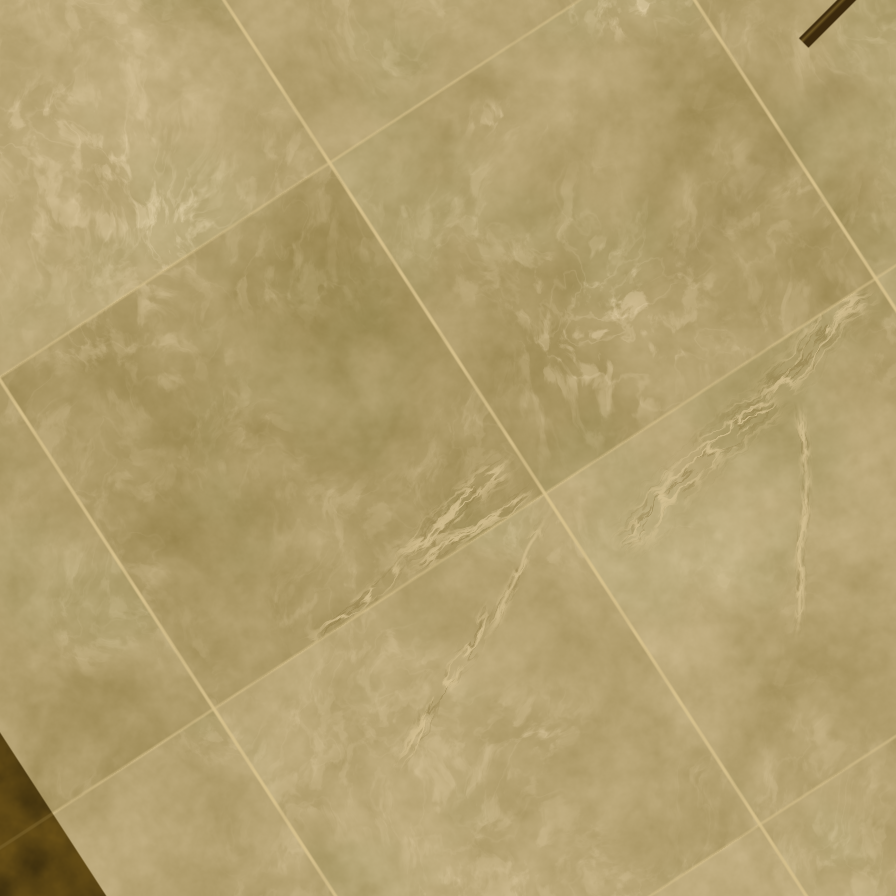
This texture is drawn by a Shadertoy shader. Its source:

```glsl
// Polished beige stone floor: a rotated grid of square tiles with thin pale grout,
// built from layered value noise per tile, tapered mineral veins and flecks.
// A dark brown border crosses one corner and a thin dark rod lies in another.

const float TILE = 0.4405;                 // tile side in canvas units
const vec2 CROSSING = vec2(0.608, 0.449);  // one grout crossing
const vec2 AXIS = vec2(0.8384, 0.5451);    // direction of the tile rows
const float BORDER_X = -1.487;             // border edge in tile units

const vec3 STONE_DARK = vec3(0.640, 0.565, 0.362);
const vec3 STONE_PALE = vec3(0.760, 0.685, 0.508);
const vec3 VEIN_PALE = vec3(0.84, 0.76, 0.58);
const vec3 VEIN_DARK = vec3(0.56, 0.48, 0.27);
const vec3 GROUT = vec3(0.84, 0.755, 0.55);
const vec3 BORDER = vec3(0.33, 0.25, 0.07);
const vec3 ROD = vec3(0.23, 0.16, 0.05);

// Veins as start and end points, with a half width for each.
const vec4 VEINS[9] = vec4[9](
    vec4(.573, .486, .445, .363), vec4(.456, .375, .341, .281),
    vec4(.596, .456, .456, .359), vec4(.607, .421, .540, .290),
    vec4(.553, .323, .445, .141), vec4(.970, .677, .846, .544),
    vec4(.866, .564, .690, .388), vec4(.891, .547, .901, .453),
    vec4(.900, .479, .889, .290));
const float VEIN_WIDTH[9] = float[9](.014, .008, .009, .006, .009, .017, .018, .006, .005);

// Fleck patches as centre and radii.
const vec4 PATCHES[5] = vec4[5](
    vec4(.566, .867, .050, .018), vec4(.67, .63, .08, .11),
    vec4(.12, .78, .14, .14), vec4(.61, .20, .06, .03), vec4(.70, .985, .08, .03));

float hash(vec2 p) {
    vec3 h = fract(vec3(p.xyx) * 0.1031);
    h += dot(h, h.yzx + 33.33);
    return fract((h.x + h.y) * h.z);
}

float noise(vec2 p) {
    vec2 i = floor(p), f = fract(p);
    f = f * f * (3.0 - 2.0 * f);
    return mix(mix(hash(i), hash(i + vec2(1, 0)), f.x),
               mix(hash(i + vec2(0, 1)), hash(i + vec2(1, 1)), f.x), f.y);
}

float fbm(vec2 p) {
    float sum = 0.0, amp = 0.5;
    for (int i = 0; i < 5; i++) {
        sum += amp * noise(p);
        p = mat2(1.6, 1.2, -1.2, 1.6) * p + 7.3;
        amp *= 0.5;
    }
    return sum / 0.97;
}

float ridge(vec2 p) { return 1.0 - abs(2.0 * fbm(p) - 1.0); }

float band(float d, float halfWidth, float soft) {
    return 1.0 - smoothstep(halfWidth - soft, halfWidth + soft, abs(d));
}

// Coordinates along and across the line from a to b; z is its length.
vec3 alongLine(vec2 p, vec2 a, vec2 b) {
    float len = length(b - a);
    vec2 dir = (b - a) / len;
    return vec3(dot(p - a, dir), dot(p - a, vec2(-dir.y, dir.x)), len);
}

vec2 toTile(vec2 p) {
    vec2 d = p - CROSSING;
    return vec2(dot(d, AXIS), dot(d, vec2(-AXIS.y, AXIS.x))) / TILE;
}

// Tapered vein: x is pale strands, y is the dark seams between them.
vec2 vein(vec2 p, vec4 ends, float width, float seed) {
    vec3 l = alongLine(p, ends.xy, ends.zw);
    l.y += (fbm(vec2(l.x * 24.0, seed)) - 0.5) * width * 2.0;
    float taper = smoothstep(-0.01, 0.03, l.x) * (1.0 - smoothstep(l.z - 0.04, l.z + 0.01, l.x));
    float envelope = taper * exp(-l.y * l.y / (width * width));
    vec2 grain = vec2(l.x * 26.0, l.y * 95.0) + seed * 9.0;
    float strands = envelope * smoothstep(0.78, 0.98, ridge(grain));
    // Narrow veins keep an unbroken core.
    float core = 0.8 * taper * band(l.y, 0.0016, 0.0014) * step(width, 0.0065);
    return vec2(max(strands, core), envelope * smoothstep(0.86, 1.0, ridge(grain + 31.0)));
}

vec3 stone(vec2 p, vec2 id) {
    vec2 s = p + 5.0 * vec2(hash(id + 40.0), hash(id + 80.0)) + 3.0;
    vec2 warp = vec2(fbm(s * 7.0), fbm(s * 7.0 + 19.0));
    float tone = 0.52 + 1.15 * (fbm(s * 6.0 + warp) - 0.5);
    tone += 0.75 * (fbm(s * 24.0 + warp * 2.0) - 0.5) + 0.4 * (fbm(s * 85.0) - 0.5);
    // Each tile has its own tone; the middle row is a darker batch.
    tone += 0.16 * (hash(id + 11.0) - 0.5) + (id.y == 0.0 ? -0.15 : 0.16);
    // Small pale flecks, gathered in patches.
    float mask = 0.35 * smoothstep(0.4, 0.65, warp.x);
    for (int i = 0; i < 5; i++) {
        vec2 r = (p - PATCHES[i].xy) / PATCHES[i].zw;
        mask += (i == 0 ? 1.1 : 0.6) * exp(-dot(r, r));
    }
    float flecks = smoothstep(0.53, 0.72, fbm(s * vec2(62.0, 42.0) + warp * 5.0));
    float threads = smoothstep(0.89, 1.0, ridge(s * vec2(30.0, 24.0) + warp * 3.0));
    tone += mask * (0.9 * flecks + 0.4 * threads);
    vec3 col = mix(STONE_DARK, STONE_PALE, tone);
    col += vec3(-0.010, 0.001, 0.0) * smoothstep(0.48, 0.72, warp.y);
    for (int i = 0; i < 9; i++) {
        vec4 ends = VEINS[i];
        if (floor(toTile(0.5 * (ends.xy + ends.zw))) != id) continue;
        vec2 v = vein(p, ends, VEIN_WIDTH[i], float(i) + 2.0);
        col = mix(col, VEIN_DARK, 0.5 * v.y);
        col = mix(col, VEIN_PALE, 0.85 * v.x);
    }
    return col;
}

void mainImage(out vec4 fragColor, in vec2 fragCoord) {
    vec2 p = fragCoord / iResolution.y;
    float px = 1.0 / iResolution.y;
    vec2 q = toTile(p);
    vec3 col = stone(p, floor(q));

    // Thin worn grout; lines across the rows are wider and brighter.
    vec2 gap = (q - round(q)) * TILE;
    float wear = 0.65 + 0.4 * noise(p * 45.0);
    float soft = max(px, 0.0014);
    col = mix(col, GROUT, 0.6 * wear * band(gap.y, 0.0015, soft));
    col = mix(col, GROUT, min(wear + 0.05, 1.0) * band(gap.x, 0.0018, soft));

    // Soft shadow beside the rod.
    vec3 shade = alongLine(p, vec2(0.955, 0.93), vec2(0.755, 0.70));
    col -= 0.03 * exp(-pow(shade.y / 0.02, 2.0)) * band(shade.x - 0.5 * shade.z, 0.5 * shade.z, 0.04);

    // Dark border with a faint joint.
    vec3 border = BORDER * (0.65 + 0.7 * fbm(p * 28.0));
    border = mix(border, vec3(0.47, 0.38, 0.17), 0.6 * band(gap.y, 0.0018, px));
    col = mix(border, col, smoothstep(-px, px, (q.x - BORDER_X) * TILE));

    // Rod with a lighter upper face.
    vec3 rod = alongLine(p, vec2(0.897, 0.952), vec2(0.967, 1.022));
    vec3 rodCol = mix(ROD, vec3(0.42, 0.33, 0.13), band(rod.y - 0.003, 0.0015, 0.002));
    col = mix(col, rodCol, band(rod.y, 0.0075, px) * smoothstep(-px, px, rod.x));

    fragColor = vec4(col, 1.0);
}
```
